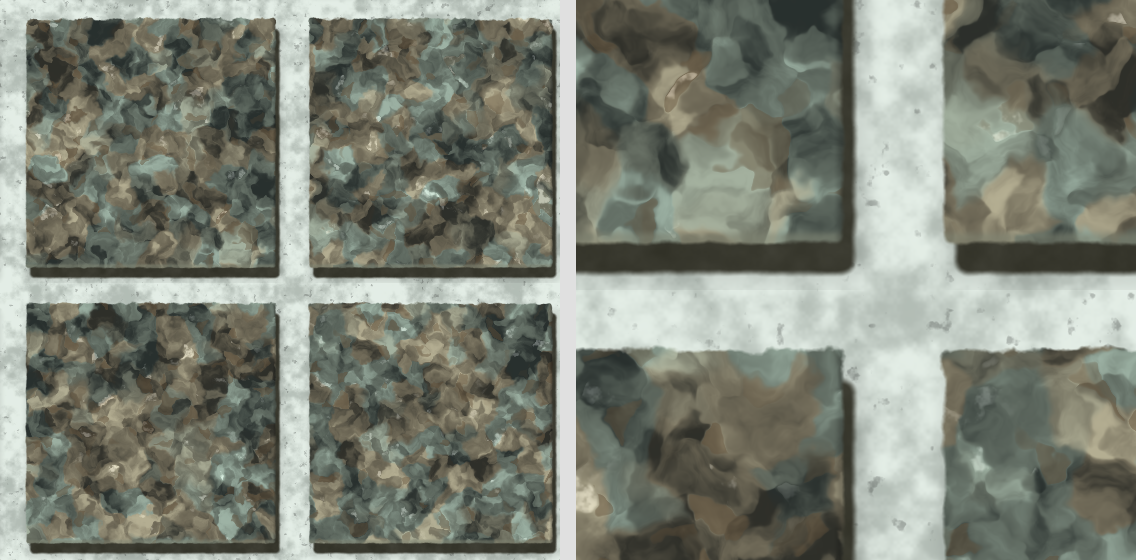
Left: the whole. Right: its middle third, enlarged.
This texture is drawn by a Shadertoy shader. Its source:

```glsl
// Two by two polished granite mosaic tiles with soft shadows, set in pale mottled grout.

// Integer hash: three random values in 0..1 for a lattice cell
vec3 hash3(vec2 cell, int seed) {
    uvec3 v = uvec3(ivec3(ivec2(cell), seed)) * 1664525u + 1013904223u;
    for (int i = 0; i < 2; i++) {
        v.x += v.y * v.z;
        v.y += v.z * v.x;
        v.z += v.x * v.y;
        v ^= v >> 16u;
    }
    return vec3(v) / float(0xffffffffu);
}

// Value noise that wraps after n cells
float noise(vec2 uv, float n, int seed) {
    vec2 p = uv * n, c = floor(p), f = p - c;
    f = f * f * (3.0 - 2.0 * f);
    float a = hash3(mod(c, n), seed).x;
    float b = hash3(mod(c + vec2(1, 0), n), seed).x;
    float d = hash3(mod(c + vec2(0, 1), n), seed).x;
    float e = hash3(mod(c + 1.0, n), seed).x;
    return mix(mix(a, b, f.x), mix(d, e, f.x), f.y);
}

float fbm(vec2 uv, float n, int seed) {
    float sum = 0.0, weight = 0.533;
    for (int i = 0; i < 4; i++) {
        sum += weight * noise(uv, n, seed + i);
        weight *= 0.5;
        n *= 2.0;
    }
    return sum;
}

// Wrapping cellular grains with softly blended borders: random values per grain
vec3 grains(vec2 uv, float n, int seed) {
    vec2 p = uv * n, c = floor(p);
    vec3 sum = vec3(0);
    float total = 0.0;
    for (int y = -1; y <= 1; y++)
    for (int x = -1; x <= 1; x++) {
        vec2 cell = c + vec2(x, y), wrapped = mod(cell, n);
        vec2 toSeed = cell + hash3(wrapped, seed).xy - p;
        float weight = exp(-14.0 * dot(toSeed, toSeed));
        sum += weight * hash3(wrapped, seed + 1);
        total += weight;
    }
    return sum / total;
}

float roundBox(vec2 p, vec2 halfSize, float radius) {
    vec2 q = abs(p) - halfSize + radius;
    return length(max(q, 0.0)) + min(max(q.x, q.y), 0.0) - radius;
}

vec3 granite(vec2 uv) {
    vec2 warped = uv + 0.04 * (vec2(fbm(uv, 30.0, 1), fbm(uv, 30.0, 11)) - 0.5);
    vec3 coarse = grains(warped, 25.0, 21);
    vec3 fine = grains(warped, 60.0, 31);
    float tone = 0.42 * coarse.x + 0.32 * fine.x + 0.26 * noise(uv, 11.0, 41)
               + 0.35 * (fbm(warped, 70.0, 51) - 0.5);

    // Dark mica, grey body, pale quartz
    vec3 color = mix(vec3(0.17, 0.185, 0.175), vec3(0.40, 0.41, 0.37), smoothstep(0.15, 0.52, tone));
    color = mix(color, vec3(0.66, 0.69, 0.63), smoothstep(0.46, 0.90, tone));

    // Warm feldspar against cool grains, faint rust, small glints
    color *= mix(vec3(0.93, 1.01, 1.02), vec3(1.07, 0.99, 0.91), smoothstep(0.3, 0.7, coarse.y));
    color = mix(color, vec3(0.38, 0.31, 0.22), 0.45 * smoothstep(0.82, 0.95, fine.y));
    return color + 0.24 * smoothstep(0.86, 0.97, fine.z) * smoothstep(0.5, 0.75, fbm(uv, 90.0, 61));
}

vec3 grout(vec2 uv) {
    float mottle = 0.5 * fbm(uv, 14.0, 71) + 0.5 * fbm(uv, 64.0, 81);
    vec3 color = mix(vec3(0.70, 0.74, 0.71), vec3(0.89, 0.93, 0.90), smoothstep(0.28, 0.64, mottle));
    float pits = smoothstep(0.70, 0.85, fbm(uv, 110.0, 91));
    return color * (1.0 - 0.22 * pits);
}

void mainImage(out vec4 fragColor, in vec2 fragCoord) {
    vec2 uv = fragCoord / iResolution.xy;
    float soft = max(0.0016, 1.0 / iResolution.y);

    // Cells are centred on the tiles, whose sizes differ by column and row
    vec2 fromTile = uv - vec2(0.2695, 0.244);
    vec2 cell = floor(fromTile * 2.0 + 0.5);
    vec2 local = fromTile - 0.5 * cell;
    vec2 halfSize = mix(vec2(0.2227, 0.2142), vec2(0.2168, 0.222), mod(cell, 2.0));

    // Ragged tile outline, most worn along the top
    float wear = mix(0.004, 0.011, smoothstep(0.19, 0.22, local.y));
    float chips = wear * (fbm(uv, 80.0, 101) - 0.5);
    float tile = roundBox(local, halfSize, 0.004) + chips;

    // Shadow falls to the lower right
    float shadow = roundBox(local - vec2(0.007, -0.018), halfSize, 0.008) + 0.5 * chips;
    vec3 color = grout(uv);
    color *= 1.0 - 0.10 * smoothstep(0.018, 0.0, shadow);
    vec3 shade = vec3(0.22, 0.22, 0.18) + 0.08 * (fbm(uv, 60.0, 111) - 0.5);
    color = mix(color, shade, smoothstep(1.6 * soft, -1.6 * soft, shadow));

    // Stone with a lit lower bevel and a dim right rim
    vec3 stone = granite(uv);
    float lowerRim = smoothstep(0.009, 0.003, local.y + halfSize.y);
    float rightRim = smoothstep(0.006, 0.0, halfSize.x - local.x);
    stone = mix(stone, vec3(0.50, 0.52, 0.45), 0.55 * lowerRim);
    stone *= 1.0 - 0.25 * rightRim;
    color = mix(color, stone, smoothstep(soft, -soft, tile));

    fragColor = vec4(clamp(color, 0.0, 1.0), 1.0);
}
```
